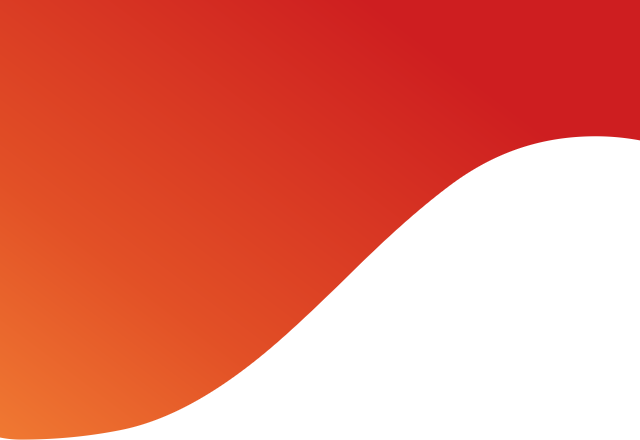
Reproduce this background procedurally as a Shadertoy shader.

```glsl
const vec3 AMBER = vec3(0.941, 0.475, 0.196);
const vec3 ORANGE = vec3(0.886, 0.314, 0.149);
const vec3 CRIMSON = vec3(0.808, 0.118, 0.125);
const vec3 WHITE = vec3(1.0);

const int KNOT_COUNT = 8;

// Each knot holds position, height and slope
const vec3 WAVE[KNOT_COUNT] = vec3[KNOT_COUNT](
    vec3(0.0, 0.0057, -0.30),
    vec3(0.0326, 0.0009, 0.0),
    vec3(0.1888, 0.0227, 0.29),
    vec3(0.4427, 0.2339, 1.295),
    vec3(0.5599, 0.3958, 1.425),
    vec3(0.7031, 0.5786, 1.09),
    vec3(0.9310, 0.6903, 0.0),
    vec3(1.0, 0.6809, -0.27)
);

// Cubic Hermite curve between two knots
float hermite(vec3 a, vec3 b, float x) {
    float span = b.x - a.x;
    float t = (x - a.x) / span;
    float s = 1.0 - t;
    float ends = mix(a.y, b.y, t * t * (3.0 - 2.0 * t));
    return ends + span * t * s * (a.z * s - b.z * t);
}

float waveHeight(float x) {
    float height = hermite(WAVE[0], WAVE[1], x);
    for (int i = 1; i < KNOT_COUNT - 1; i++) {
        if (x >= WAVE[i].x) height = hermite(WAVE[i], WAVE[i + 1], x);
    }
    return height;
}

// Coverage above the wave, softened across one pixel
float waveMask(vec2 uv, vec2 pixel) {
    float height = waveHeight(uv.x);
    float rise = (waveHeight(uv.x + pixel.x) - height) / pixel.y;
    float dist = (uv.y - height) / (pixel.y * sqrt(1.0 + rise * rise));
    return clamp(dist + 0.5, 0.0, 1.0);
}

// Three-stop diagonal gradient
vec3 warmGradient(vec2 p, vec2 direction, float extent) {
    float t = dot(p, direction) / extent;
    vec3 color = mix(AMBER, ORANGE, clamp(t / 0.35, 0.0, 1.0));
    return mix(color, CRIMSON, clamp((t - 0.35) / 0.6, 0.0, 1.0));
}

void mainImage(out vec4 fragColor, in vec2 fragCoord) {
    vec2 pixel = 1.0 / iResolution.xy;
    vec2 uv = fragCoord * pixel;
    vec2 p = uv * vec2(16.0 / 11.0, 1.0);

    vec3 warm = warmGradient(p, vec2(0.6, 0.8), 1.367);
    fragColor = vec4(mix(WHITE, warm, waveMask(uv, pixel)), 1.0);
}
```
